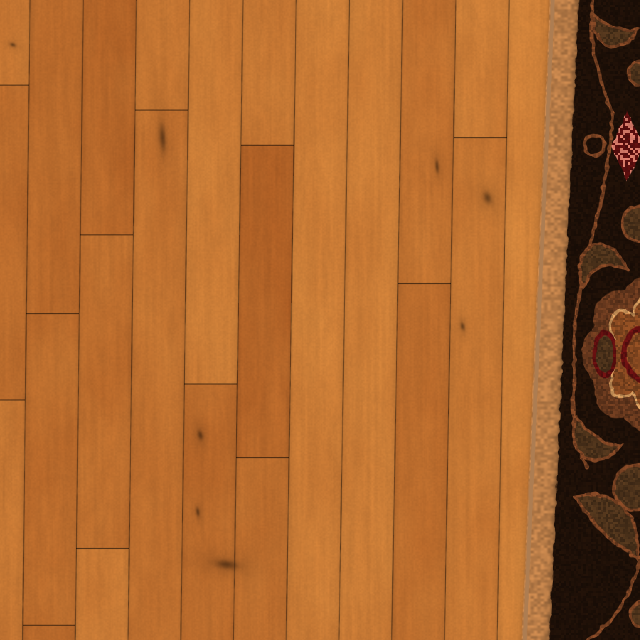
Write a Shadertoy shader that draws this texture.

```glsl
#define SEAM_WIDTH 0.0008
#define GRAIN 0.10
#define WEAVE 260.0
#define WOOD_DARK vec3(0.69, 0.38, 0.15)
#define WOOD_LIGHT vec3(0.81, 0.505, 0.225)
#define FRINGE vec3(0.73, 0.49, 0.28)
#define PILE vec3(0.115, 0.06, 0.027)
#define OUTLINE vec3(0.46, 0.25, 0.13)
#define LEAF vec3(0.29, 0.19, 0.10)
#define CRIMSON vec3(0.38, 0.06, 0.06)
#define CREAM vec3(0.76, 0.55, 0.33)

float px; // size of one pixel in canvas units

// Heights of the butt joints in each plank; -1 means none
const vec2 JOINTS[11] = vec2[11](
    vec2(.867, .375), vec2(.510, .023), vec2(.633, .143), vec2(.828, -1),
    vec2(.400, -1), vec2(.773, .285), vec2(-1), vec2(-1),
    vec2(.557, -1), vec2(.785, -1), vec2(-1));
// Lightness of the upper, middle and lower board in each plank
const vec3 TONES[11] = vec3[11](
    vec3(.6, .3, .65), vec3(.2, .3, .2), vec3(.15, .35, .75), vec3(.6, .5, 0),
    vec3(.8, .25, 0), vec3(.7, .05, .4), vec3(.85, 0, 0), vec3(.85, 0, 0),
    vec3(.45, .35, 0), vec3(.78, .6, 0), vec3(.92, 0, 0));
// Knots: centre and radii
const vec4 KNOTS[8] = vec4[8](
    vec4(.762, .691, .006, .009), vec4(.683, .740, .003, .010),
    vec4(.723, .490, .003, .006), vec4(.313, .320, .004, .007),
    vec4(.309, .200, .003, .007), vec4(.354, .118, .016, .007),
    vec4(.020, .930, .004, .003), vec4(.254, .785, .005, .020));

float hash(vec2 p) {
    vec3 q = fract(p.xyx * 0.1031);
    q += dot(q, q.yzx + 33.33);
    return fract((q.x + q.y) * q.z);
}

float noise(vec2 p) {
    vec2 i = floor(p), f = fract(p);
    f = f * f * (3.0 - 2.0 * f);
    return mix(mix(hash(i), hash(i + vec2(1, 0)), f.x),
               mix(hash(i + vec2(0, 1)), hash(i + 1.0), f.x), f.y);
}

float fbm(vec2 p) {
    float sum = 0.0, amp = 0.5;
    for (int i = 0; i < 4; i++) {
        sum += amp * noise(p);
        p = p * 2.03 + 17.0;
        amp *= 0.5;
    }
    return sum;
}

float fill(float d) { return 1.0 - smoothstep(-px, px, d); }
float line(float d, float w) { return fill(abs(d) - w); }

// Distance to a quadratic curve whose half width swells to w in the middle
float stroke(vec2 p, vec2 a, vec2 b, vec2 c, float w) {
    float d = 1.0;
    vec2 from = a;
    for (int i = 1; i <= 12; i++) {
        float t = float(i) / 12.0;
        vec2 to = mix(mix(a, b, t), mix(b, c, t), t), e = to - from;
        float h = clamp(dot(p - from, e) / dot(e, e), 0.0, 1.0);
        float s = t - (1.0 - h) / 12.0;
        d = min(d, length(p - from - e * h) - w * sin(3.14159 * s));
        from = to;
    }
    return d;
}

vec3 floorboards(vec2 p) {
    float pitch = mix(0.0824, 0.0832, p.y);
    float across = (p.x - mix(0.0352, 0.0469, p.y)) / pitch + 1.0;
    int id = clamp(int(floor(across)), 0, 10);
    vec2 joint = JOINTS[id];
    int board = p.y > joint.x ? 0 : (p.y > joint.y ? 1 : 2);
    vec2 seed = vec2(float(id) * 7.3, float(board) * 13.7);

    // Broad mottling, fine streaks and faint growth rings
    float mottle = fbm(p * vec2(16, 8) + seed) - 0.47;
    float streak = fbm(p * vec2(170, 7) + seed) - 0.47;
    float ring = sin(45.0 * fbm(p * vec2(13, 3.5) + seed));
    vec3 col = mix(WOOD_DARK, WOOD_LIGHT, TONES[id][board] + 0.65 * mottle);
    col *= 1.0 + GRAIN * (streak + 0.10 * ring);
    col *= 1.0 + 0.05 * (noise(p * 380.0) - 0.5);

    for (int i = 0; i < 8; i++) {
        vec2 k = (p - KNOTS[i].xy) / KNOTS[i].zw;
        k.x += 0.3 * k.y;
        col *= 1.0 - 0.36 * exp(-dot(k, k)) - 0.09 * exp(-0.12 * dot(k, k));
    }

    // Seams between planks and joints between boards
    float seam = abs(fract(across + 0.5) - 0.5) * pitch;
    float butt = min(abs(p.y - joint.x), abs(p.y - joint.y));
    col *= 1.0 - 0.10 * exp(-seam * 350.0);
    col *= 1.0 - line(seam, SEAM_WIDTH) * (0.25 + 0.25 * noise(p * 90.0));
    return col * (1.0 - 0.6 * line(butt, SEAM_WIDTH));
}

vec3 rug(vec2 p) {
    vec2 q = p + 0.004 * vec2(noise(p * 130.0) - 0.5, noise(p * 130.0 + 50.0) - 0.5);
    float thread = hash(floor(p * WEAVE));
    vec3 col = PILE;

    // Winding stem and small ring
    float vine = stroke(q, vec2(.927, 1), vec2(.915, .92), vec2(.957, .824), 0.0);
    vine = min(vine, stroke(q, vec2(.957, .824), vec2(.953, .72), vec2(.915, .596), 0.0));
    vine = min(vine, stroke(q, vec2(.915, .596), vec2(.893, .50), vec2(.898, .414), 0.0));
    vine = min(vine, stroke(q, vec2(.898, .414), vec2(.888, .32), vec2(.918, .27), 0.0));
    vine = min(vine, stroke(q, vec2(1, .128), vec2(.98, .04), vec2(.918, 0), 0.0));
    vine = min(vine, abs(length(q - vec2(.929, .773)) - 0.016));
    col = mix(col, OUTLINE, line(vine, 0.0027));

    // Curling leaves and rounded buds
    float leaf = stroke(q, vec2(.927, .977), vec2(.95, .92), vec2(.996, .955), 0.015);
    leaf = min(leaf, stroke(q, vec2(.911, .551), vec2(.92, .635), vec2(.98, .578), 0.018));
    leaf = min(leaf, stroke(q, vec2(.900, .35), vec2(.912, .275), vec2(.97, .305), 0.018));
    leaf = min(leaf, stroke(q, vec2(.898, .223), vec2(.965, .205), vec2(.996, .125), 0.025));
    leaf = min(leaf, length(q - vec2(1.0, .885)) - 0.018);
    leaf = min(leaf, length(q - vec2(1.0, .65)) - 0.028);
    leaf = min(leaf, length(q - vec2(.995, .238)) - 0.036);
    leaf = min(leaf, length(q - vec2(1.005, .04)) - 0.020);
    col = mix(col, LEAF, fill(leaf));
    col = mix(col, OUTLINE, line(leaf, 0.0025));

    // Speckled diamond blossom
    vec2 b = abs(q - vec2(.980, .772)) / vec2(.025, .055);
    vec3 speckle = mix(CRIMSON, vec3(.74, .42, .36), step(0.62, thread));
    col = mix(col, speckle, fill((b.x + b.y - 1.0) * 0.022));

    // Large layered flower
    vec2 f = (q - vec2(1.009, .447)) * vec2(1.0, 0.82);
    float r = length(f), wave = abs(cos(4.0 * atan(f.y, f.x)));
    float petal = r - 0.054 - 0.017 * wave;
    col = mix(col, OUTLINE * 0.85, fill(r - 0.088 - 0.012 * wave));
    col = mix(col, vec3(.50, .27, .12), fill(petal));
    col = mix(col, CREAM, line(petal, 0.0025));
    col = mix(col, CRIMSON, line(r - 0.034, 0.004));
    float bud = length((q - vec2(.945, .447)) * vec2(2.0, 1.0)) - 0.033;
    col = mix(col, LEAF, fill(bud));
    col = mix(col, CRIMSON, line(bud, 0.005));
    return col * (0.78 + 0.44 * thread);
}

void mainImage(out vec4 fragColor, in vec2 fragCoord) {
    vec2 p = fragCoord / iResolution.xy;
    px = 0.7 / iResolution.y;
    float rough = 0.004 * (noise(p * 150.0) - 0.5);
    float edge = p.x - mix(0.815, 0.859, p.y) + 0.3 * rough;
    float pile = p.x - mix(0.859, 0.904, p.y) + rough;

    vec3 col = floorboards(p);
    col *= 1.0 - 0.12 * exp(-abs(edge) * 250.0);

    // Woven border, pale at its outer edge and shaded beside the pile
    vec3 fringe = FRINGE * (0.86 + 0.28 * noise(p * vec2(190, 240)));
    fringe = mix(fringe, vec3(.68, .49, .32), line(edge - 0.005, 0.003));
    fringe *= 1.0 - 0.3 * exp(pile * 220.0) * step(pile, 0.0);
    col = mix(col, fringe, fill(-edge));
    if (pile > -0.01) col = mix(col, rug(p), fill(-pile));
    fragColor = vec4(col, 1.0);
}
```
